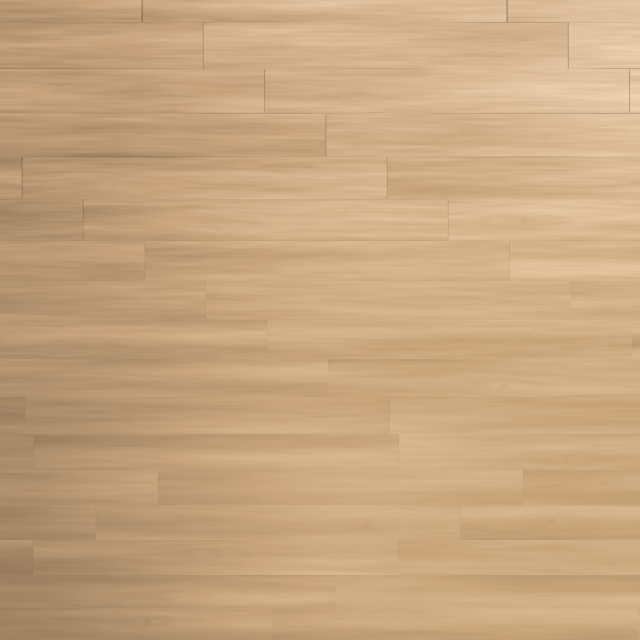
Write a three.js fragment shader that draws this texture.

```glsl
// Pale oak plank floor: staggered rows of long boards that narrow slightly downward.
// Each board gets its own seed for stretched noise grain, a figured knot and its tone;
// faint broken seams and a soft light from the upper right finish the surface.

varying vec2 vUv;

const float BOARD_LENGTH = 0.5703;
const float TOP_SEAM = 0.035;
const vec3 OAK_DARK = vec3(0.59, 0.48, 0.36);
const vec3 OAK_MID = vec3(0.78, 0.64, 0.49);
const vec3 OAK_PALE = vec3(0.91, 0.79, 0.66);

float hash(vec2 p) {
  return fract(sin(dot(p, vec2(127.1, 311.7))) * 43758.5453);
}

float noise(vec2 p) {
  vec2 i = floor(p);
  vec2 f = fract(p);
  f = f * f * (3.0 - 2.0 * f);
  float low = mix(hash(i), hash(i + vec2(1.0, 0.0)), f.x);
  float high = mix(hash(i + vec2(0.0, 1.0)), hash(i + vec2(1.0, 1.0)), f.x);
  return mix(low, high, f.y);
}

// Streaks along x, summed from broad bands to fine fibres; centred on zero.
float streaks(vec2 p, float fineness) {
  float sum = 0.0;
  float weight = 0.36;
  vec2 scale = vec2(2.2, 44.0);
  for (int i = 0; i < 4; i++) {
    sum += weight * (noise(p * scale + float(i) * 17.3) - 0.5);
    scale *= vec2(2.2, 1.95);
    weight *= 0.8 * fineness;
  }
  return sum;
}

// Start of the boards in a row: a stair that turns back in the lowest rows.
float rowStart(float row) {
  float rising = 0.3177 + 0.0957 * row - 0.081 * step(9.5, row);
  float falling = 0.2474 - 0.0977 * (row - 11.0);
  return row < 10.5 ? rising : falling;
}

// Grain of one board; local is measured from its corner, size is its extent.
float boardGrain(vec2 local, vec2 size, float seed, float fineness) {
  vec2 knot = size * vec2(0.12 + 0.76 * hash(vec2(seed, 2.0)),
                          0.25 + 0.5 * hash(vec2(seed, 3.0)));
  vec2 c = local - knot;
  float figured = smoothstep(0.35, 0.85, hash(vec2(seed, 4.0)));
  float reach = figured * exp(-dot(c * vec2(13.0, 55.0), c * vec2(13.0, 55.0)));

  // Fibres wander gently and open up around the knot.
  vec2 p = local + vec2(seed * 41.0, seed * 23.0);
  p.y += 0.004 * (noise(p * vec2(7.0, 20.0)) - 0.5);
  p.y -= c.y * 0.55 * reach;
  float grain = streaks(p, fineness);

  float ripple = 4.0 * noise(p * vec2(32.0, 90.0));
  float rings = sin(330.0 * length(c * vec2(0.16, 1.0)) + ripple);
  grain += 0.08 * rings * reach * fineness;

  // Short dark pores and an occasional small knot core.
  float pores = smoothstep(0.72, 0.95, noise(p * vec2(24.0, 250.0)));
  grain -= 0.09 * pores * fineness;
  float core = exp(-dot(c * vec2(150.0, 210.0), c * vec2(150.0, 210.0)));
  return grain - 0.16 * core * figured;
}

float seam(float gap, float halfWidth) {
  return 1.0 - smoothstep(halfWidth * 0.2, halfWidth * 1.8, gap);
}

float lightLevel(vec2 uv) {
  float side = 0.37 * smoothstep(-0.05, 0.6, uv.x);
  vec2 away = uv - vec2(1.02, 0.86);
  float glow = 0.27 * exp(-dot(away, away) / 0.065);
  float corner = 0.10 * exp(-dot(uv, uv) / 0.08);
  return 0.17 + side + 0.19 * uv.y + glow - corner;
}

vec3 oak(float tone) {
  vec3 lower = mix(OAK_DARK, OAK_MID, clamp(tone * 2.0, -0.25, 1.0));
  return mix(lower, OAK_PALE, clamp(tone * 2.0 - 1.0, 0.0, 1.15));
}

void main() {
  // Rows are counted from the top; their pitch shrinks towards the bottom.
  float depth = 1.0 - vUv.y - TOP_SEAM;
  float rowPosition = depth * (13.64 + 3.0 * depth);
  float rowsPerUnit = 13.64 + 6.0 * depth;
  float row = floor(rowPosition);
  float along = (vUv.x - rowStart(row)) / BOARD_LENGTH;
  vec2 cell = vec2(fract(along), fract(rowPosition));
  vec2 size = vec2(BOARD_LENGTH, 1.0 / rowsPerUnit);
  float seed = hash(vec2(floor(along) + 7.0, row + 3.0));

  // Board tone, grain and room light; broad bands run on across the boards.
  float fineness = mix(0.72, 1.0, smoothstep(0.1, 0.8, vUv.y));
  float tone = lightLevel(vUv) + 0.05 * (seed - 0.5);
  tone += 0.62 * boardGrain(cell * size, size, seed, fineness);
  tone += 0.24 * (noise(vUv * vec2(2.2, 36.0) + 5.0) - 0.5);
  vec3 color = oak(tone);
  float yellowing = smoothstep(0.1, 0.7, vUv.x) * (1.0 - smoothstep(0.5, 0.95, vUv.y));
  color.b -= 0.018 * yellowing;

  // End seams show in the upper rows; long seams appear only in broken stretches.
  vec2 gap = min(cell, 1.0 - cell) * size;
  float clarity = smoothstep(0.5, 0.9, vUv.y);
  float edgeRow = floor(rowPosition + 0.5);
  float broken = smoothstep(0.3, 0.8, noise(vec2(vUv.x * 5.0, edgeRow * 5.0 + 0.5)));
  float rowSeam = seam(gap.y, 0.0010) * mix(0.0, 0.17, clarity) * broken;
  float endFade = 0.5 + 0.5 * hash(vec2(floor(along + 0.5), row));
  float endSeam = seam(gap.x, 0.0010) * mix(0.025, 0.26, clarity) * endFade;
  color *= 1.0 - max(rowSeam, endSeam);

  gl_FragColor = vec4(color, 1.0);
}
```
